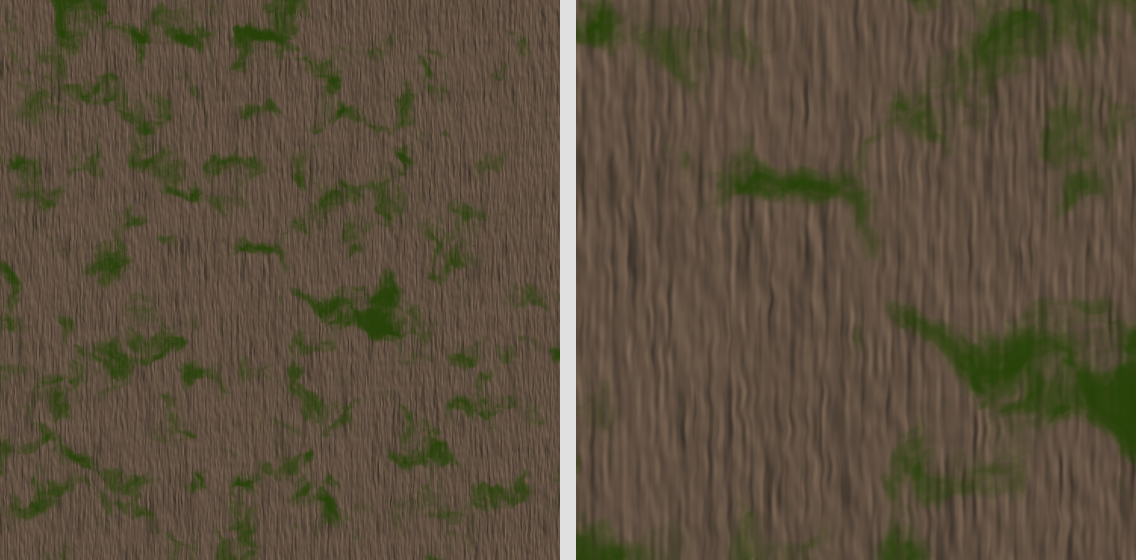
Left, the full canvas; right, a detail of the centre.
Give the GLSL for this texture, as a three.js fragment shader.

```glsl
varying vec2 vUv;

float hash(vec2 p) {
  return fract(sin(dot(p, vec2(127.1, 311.7))) * 43758.5453);
}

float valueNoise(vec2 p) {
  vec2 cell = floor(p);
  vec2 f = fract(p);
  f = f * f * (3.0 - 2.0 * f);
  float low = mix(hash(cell), hash(cell + vec2(1.0, 0.0)), f.x);
  float high = mix(hash(cell + vec2(0.0, 1.0)), hash(cell + vec2(1.0, 1.0)), f.x);
  return mix(low, high, f.y);
}

// Octaves are rotated against each other to hide the lattice
float fbm(vec2 p) {
  const mat2 turn = mat2(0.8, 0.6, -0.6, 0.8);
  float sum = 0.0;
  float weight = 0.516;
  for (int i = 0; i < 5; i++) {
    sum += weight * valueNoise(p);
    p = turn * p * 2.03 + vec2(17.3, 9.1);
    weight *= 0.5;
  }
  return sum;
}

// Side-lit height difference of stretched fibres
float fibreRelief(vec2 uv, vec2 density, vec2 lightStep) {
  vec2 p = uv * density;
  return valueNoise(p) - valueNoise(p + lightStep);
}

// Sparse thin cracks running up the bark
float cracks(vec2 uv, vec2 density) {
  return smoothstep(0.55, 0.98, valueNoise(uv * density + 31.7));
}

vec3 barkColor(vec2 uv, vec3 barkBrown) {
  float kink = valueNoise(uv * vec2(60.0, 90.0)) - 0.5;
  vec2 bent = uv + vec2(0.0018 * kink, 0.0);
  float tone = 1.0;
  tone += 0.27 * fibreRelief(bent, vec2(370.0, 46.0), vec2(0.8, 0.25));
  tone += 0.13 * fibreRelief(bent + 0.37, vec2(260.0, 110.0), vec2(0.7, 0.4));
  tone -= 0.20 * cracks(bent, vec2(330.0, 22.0));
  tone -= 0.07 * cracks(bent + 0.61, vec2(230.0, 9.0));
  return barkBrown * tone;
}

// Soft wispy patches from a warped cloud field, thinned out in places
float mossCover(vec2 uv, float scale) {
  vec2 p = uv * scale + vec2(3.7, 8.2);
  vec2 warp = vec2(fbm(p * 0.9 + 21.4), fbm(p * 0.9 + 53.8)) - 0.5;
  float field = fbm(p + 1.5 * warp);
  float strands = valueNoise(uv * vec2(300.0, 45.0) + 71.0) - 0.5;
  float thinning = 0.06 * (valueNoise(p * 0.45 + 12.6) - 0.5);
  return smoothstep(0.53, 0.86, field + thinning + 0.04 * strands);
}

void main() {
  vec3 barkBrown = vec3(0.388, 0.321, 0.265);
  vec3 mossGreen = vec3(0.145, 0.255, 0.025);

  vec3 color = barkColor(vUv, barkBrown);
  color = mix(color, mossGreen, 0.96 * mossCover(vUv, 21.0));
  gl_FragColor = vec4(color, 1.0);
}
```
